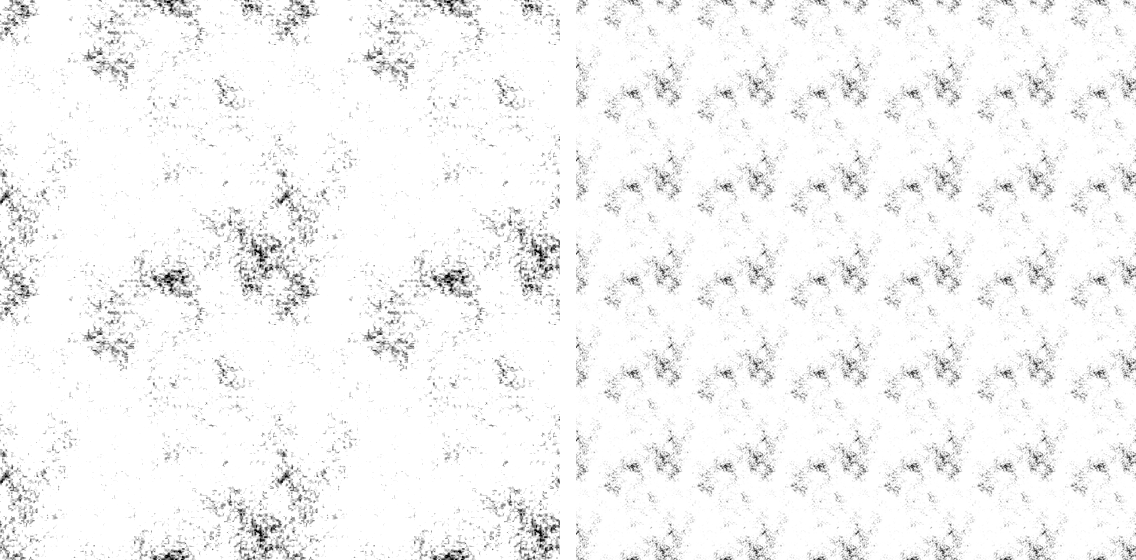
Left, the tile; right, the same tile 3 across and 3 down.
Give the GLSL for this texture, as a Shadertoy shader.

```glsl
// Tiling grunge: patches of fine black specks worn into a white surface, repeated 2 by 2.

#define REPEATS 2.0        // whole tiles across and down
#define PATCH_CELLS 5.0    // coarsest patch cells per tile
#define GRAIN_CELLS 100.0  // coarsest speck cells per tile
#define ROUGHNESS 0.75     // strength of each finer octave
#define PATCH_WEIGHT 0.80
#define GRAIN_WEIGHT 0.72
#define INK_START 0.42     // in standard deviations of the noise
#define INK_RANGE 2.70
#define INK_CURVE 1.40
#define WARP 0.03          // bends the patch outlines, in tiles
#define PAPER vec3(1.0)
#define INK vec3(0.0)

// Deviation of smoothed value noise, used to normalise the sums
const float NOISE_DEVIATION = 0.2145;

float hash(vec2 cell) {
    return fract(sin(dot(cell, vec2(127.1, 311.7))) * 43758.5453);
}

// Value noise on [0, 1] that wraps after one tile
float tileNoise(vec2 tile, float cells, float seed) {
    vec2 p = tile * cells;
    vec2 corner = floor(p);
    vec2 f = p - corner;
    vec2 blend = f * f * (3.0 - 2.0 * f);
    vec2 low = mod(corner, cells);
    vec2 high = mod(corner + 1.0, cells);
    float bottom = mix(hash(low + seed), hash(vec2(high.x, low.y) + seed), blend.x);
    float top = mix(hash(vec2(low.x, high.y) + seed), hash(high + seed), blend.x);
    return mix(bottom, top, blend.y);
}

// Octave sum with zero mean and roughly unit deviation
float fractalNoise(vec2 tile, float cells, int octaves, float seed) {
    float sum = 0.0;
    float energy = 0.0;
    float amplitude = 1.0;
    for (int i = 0; i < octaves; i++) {
        sum += amplitude * (tileNoise(tile, cells, seed) - 0.5);
        energy += amplitude * amplitude;
        amplitude *= ROUGHNESS;
        cells *= 2.0;
        seed += 17.3;
    }
    return sum / (NOISE_DEVIATION * sqrt(energy));
}

void mainImage(out vec4 fragColor, in vec2 fragCoord) {
    vec2 tile = fract(fragCoord / iResolution.xy * REPEATS);

    // Irregular outlines
    vec2 bend = vec2(tileNoise(tile, 10.0, 3.7), tileNoise(tile, 10.0, 41.9)) - 0.5;

    // Broad patches broken up by fine, nearly unbent grain
    float patches = fractalNoise(tile + WARP * bend, PATCH_CELLS, 4, 7.1);
    float grain = fractalNoise(tile + 0.3 * WARP * bend, GRAIN_CELLS, 2, 91.3);
    float wear = PATCH_WEIGHT * patches + GRAIN_WEIGHT * grain;

    // Soft threshold from paper to ink
    float ink = pow(clamp((wear - INK_START) / INK_RANGE, 0.0, 1.0), INK_CURVE);
    fragColor = vec4(mix(PAPER, INK, ink), 1.0);
}
```
